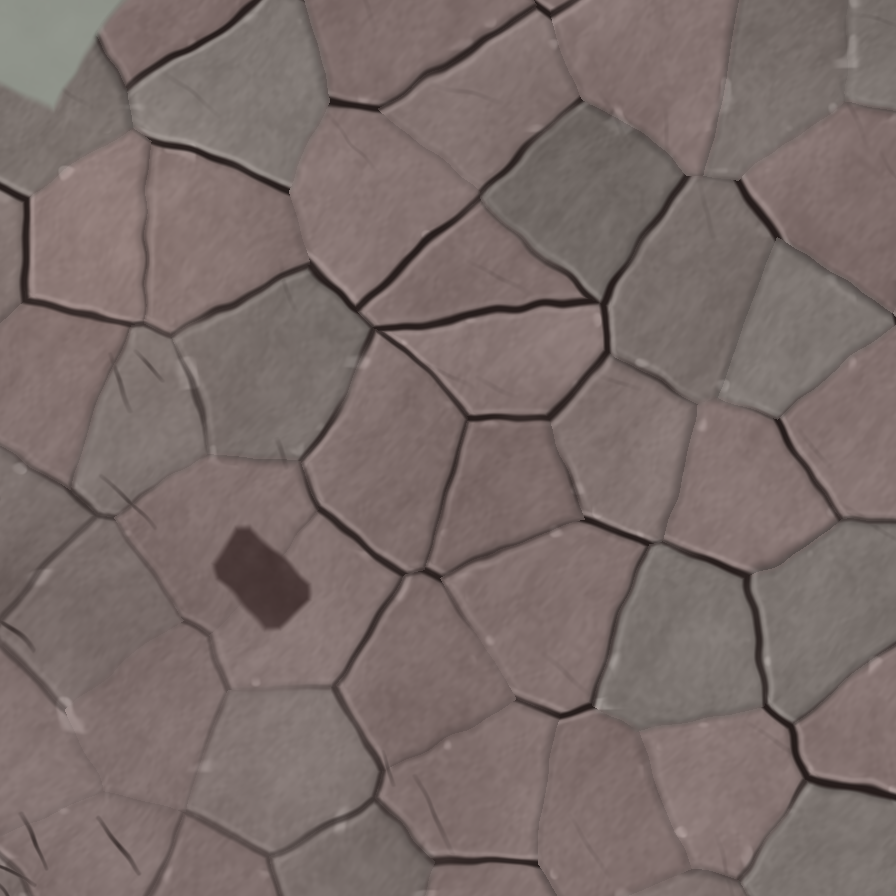
A WebGL 2 fragment shader for this texture:

```glsl
#version 300 es
precision highp float;

uniform vec2 u_resolution;
out vec4 fragColor;

const vec2 STONE_SIZE = vec2(0.19, 0.138);
const float SLANT = 0.87;

float hash(vec2 p) {
    vec3 q = fract(p.xyx * 0.1031);
    q += dot(q, q.yzx + 33.33);
    return fract((q.x + q.y) * q.z);
}

float noise(vec2 p) {
    vec2 i = floor(p), f = fract(p);
    f = f * f * (3.0 - 2.0 * f);
    return mix(mix(hash(i), hash(i + vec2(1, 0)), f.x),
               mix(hash(i + vec2(0, 1)), hash(i + vec2(1, 1)), f.x), f.y);
}

float fbm(vec2 p) {
    float sum = 0.0, amp = 0.5;
    for (int i = 0; i < 4; i++) {
        sum += amp * noise(p);
        p = mat2(1.6, 1.2, -1.2, 1.6) * p + 7.3;
        amp *= 0.5;
    }
    return sum;
}

mat2 rotation(float a) {
    return mat2(cos(a), -sin(a), sin(a), cos(a));
}

// Centre of one stone in a staggered, jittered grid
vec2 stoneCentre(vec2 id, vec2 size) {
    vec2 jitter = vec2(hash(id + 3.7), hash(id + 41.3)) - 0.5;
    return (id + 0.5 + vec2(0.0, 0.5 * mod(id.x, 2.0)) + 0.6 * jitter) * size;
}

vec2 nearestStone(vec2 p, vec2 size) {
    vec2 base = floor(p / size), best = base;
    float bestDist = 1e9;
    for (int y = -2; y <= 2; y++)
    for (int x = -2; x <= 2; x++) {
        vec2 id = base + vec2(x, y);
        vec2 r = stoneCentre(id, size) - p;
        if (dot(r, r) < bestDist) { bestDist = dot(r, r); best = id; }
    }
    return best;
}

vec3 stoneColour(vec2 id) {
    vec3 warm = vec3(0.505, 0.436, 0.426), grey = vec3(0.468, 0.437, 0.421);
    vec3 c = mix(warm, grey, smoothstep(0.45, 0.75, hash(id + 11.9)));
    return c + 0.055 * (hash(id + 27.1) - 0.5);
}

// Joints around a stone: x = dark gap, y = soft shade, z = lit rim
vec3 joints(vec2 p, vec2 id, vec2 size, out vec2 neighbour, out float gap) {
    vec2 a = stoneCentre(id, size) - p;
    vec3 result = vec3(0.0);
    float broken = noise(p * 16.0 + 5.0);
    gap = 1e9;
    neighbour = id;
    for (int y = -2; y <= 2; y++)
    for (int x = -2; x <= 2; x++) {
        if (x == 0 && y == 0) continue;
        vec2 other = id + vec2(x, y);
        vec2 b = stoneCentre(other, size) - p;
        vec2 n = normalize(b - a);
        float d = dot(0.5 * (a + b), n);
        if (d < gap) { gap = d; neighbour = other; }
        float across = smoothstep(0.4, 0.9, abs(n.x));
        float open = smoothstep(0.4, 1.05, hash(id + other) + 0.22 * across + 0.5 * (broken - 0.4));
        float width = mix(0.0008, 0.0035, open);
        float side = smoothstep(-0.5, 0.5, n.x - n.y);
        float dark = open * (1.0 - smoothstep(width * 0.4, width + 0.0028, d));
        float shade = (0.25 + 0.75 * hash(id + other + 9.0)) * mix(0.35, 1.0, side)
                    * (1.0 - smoothstep(0.0, 0.013, d));
        float rim = (0.25 + open) * (1.0 - side) * exp(-pow((d - 0.008) / 0.003, 2.0));
        result = max(result, vec3(dark, shade, rim));
    }
    return result;
}

// Short loose cracks scattered over a square grid
float looseCracks(vec2 p, float size) {
    vec2 base = floor(p / size);
    float dark = 0.0;
    for (int y = -1; y <= 1; y++)
    for (int x = -1; x <= 1; x++) {
        vec2 id = base + vec2(x, y);
        vec2 r = p - (id + vec2(hash(id + 1.3), hash(id + 8.9))) * size;
        r = rotation(-0.8 + 1.1 * (hash(id + 5.1) - 0.5)) * r;
        float reach = size * mix(0.15, 0.42, hash(id + 2.2));
        float along = clamp(r.x, -reach, reach);
        float d = length(r - vec2(along, 0.0));
        float taper = 1.0 - 0.7 * abs(along) / reach;
        dark = max(dark, step(0.55, hash(id + 6.4)) * taper * (1.0 - smoothstep(0.0006, 0.004, d)));
    }
    return dark;
}

void main() {
    vec2 p = gl_FragCoord.xy / u_resolution.y;
    vec2 wobble = 0.022 * (vec2(noise(p * 9.0), noise(p * 9.0 + 17.0)) - 0.5)
                + 0.006 * (vec2(noise(p * 38.0), noise(p * 38.0 + 31.0)) - 0.5);
    vec2 q = rotation(SLANT) * (p + wobble);

    // Stones and their joints
    vec2 neighbour;
    float gap;
    vec2 id = nearestStone(q, STONE_SIZE);
    vec3 joint = joints(q, id, STONE_SIZE, neighbour, gap);
    float blend = 0.5 * (1.0 - smoothstep(0.0, 0.006, gap));
    vec3 colour = mix(stoneColour(id), stoneColour(neighbour), blend);

    // Worn mottling and slanted grain
    float worn = 1.0 - smoothstep(0.25, 0.75, length(p * vec2(1.1, 0.9)) + 0.3 * (fbm(p * 5.0) - 0.5));
    colour = mix(colour, vec3(0.485, 0.422, 0.414), 0.6 * worn);
    colour += 0.11 * (fbm(p * 6.0 + 3.0) - 0.46);
    colour += 0.06 * (fbm(q * vec2(22.0, 60.0)) - 0.47);
    colour += 0.035 * (noise(q * vec2(130.0, 210.0)) - 0.5);
    colour += vec3(0.05, 0.04, 0.035) * exp(-dot(p - vec2(0.13, 0.72), p - vec2(0.13, 0.72)) * 45.0);

    // Shaded joints, rims and cracks
    joint *= 1.0 - 0.65 * worn;
    colour *= 1.0 - 0.3 * joint.y;
    colour += 0.075 * joint.z;
    float chips = smoothstep(0.8, 0.92, noise(p * 42.0)) * (1.0 - smoothstep(0.005, 0.018, gap));
    colour += 0.1 * chips;
    float cracks = looseCracks(p + wobble, 0.115) * mix(0.12, 0.75, worn);
    colour = mix(colour, vec3(0.13, 0.095, 0.09), 0.94 * max(joint.x, cracks));

    // Dark missing chip
    vec2 h = abs(rotation(-0.75) * (p + wobble - vec2(0.29, 0.355)));
    float hole = max(max(h.x - 0.052, h.y - 0.033), (h.x + h.y) * 0.707 - 0.052);
    vec3 holeColour = vec3(0.29, 0.225, 0.22) + 0.08 * (fbm(p * 40.0) - 0.5);
    colour = mix(colour, holeColour, 1.0 - smoothstep(-0.004, 0.005, hole));

    // Pale corner slab
    vec2 c = p + wobble;
    float slab = max(dot(c - vec2(0.06, 0.885), vec2(0.82, -0.57)),
                     dot(c - vec2(0.06, 0.885), vec2(-0.38, -0.92)));
    vec3 slabColour = vec3(0.56, 0.575, 0.54) + 0.03 * (fbm(p * 30.0) - 0.5);
    colour = mix(colour, slabColour, 1.0 - smoothstep(-0.006, 0.006, slab));

    fragColor = vec4(clamp(colour, 0.0, 1.0), 1.0);
}
```
